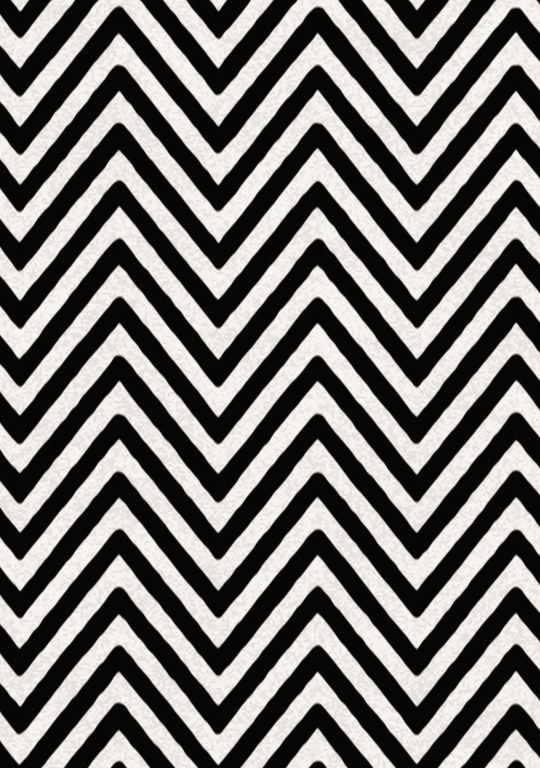
Write a Shadertoy shader that draws this pattern.

```glsl
// Stacked black chevrons on an off-white woven ground.
// A triangle wave shifts evenly spaced bands; each band edge has its own
// corner rounding and a slight hand-cut wobble. Lengths are canvas heights.

const float PERIOD = 0.2585;    // peak to peak across
const float PEAK_X = 0.155;     // first peak from the left
const float SLOPE = 1.25;       // rise over run of the zigzag
const float ROW = 0.07555;      // band to band down
const float THICKNESS = 0.0384; // vertical extent of a black band
const float FIRST_TOP = 0.0898; // top of a band in a valley, from above

const vec3 INK = vec3(0.03, 0.02, 0.02);
const vec3 WOOL_LIGHT = vec3(0.965, 0.955, 0.935);
const vec3 WOOL_SHADE = vec3(0.895, 0.885, 0.865);

float hash(vec2 p) {
    vec3 q = fract(p.xyx * 0.1031);
    q += dot(q, q.yzx + 33.33);
    return fract((q.x + q.y) * q.z);
}

float valueNoise(vec2 p) {
    vec2 cell = floor(p);
    vec2 f = fract(p);
    f = f * f * (3.0 - 2.0 * f);
    float low = mix(hash(cell), hash(cell + vec2(1.0, 0.0)), f.x);
    float high = mix(hash(cell + vec2(0.0, 1.0)), hash(cell + 1.0), f.x);
    return mix(low, high, f.y);
}

// Amount trimmed from a sharp corner to round it within radius r
float cornerTrim(float d, float r) {
    float inside = max(r - d, 0.0);
    return inside * inside / (2.0 * r);
}

// Zigzag height above the valley, with separate peak and valley rounding
float zigzag(float x, float peakRound, float valleyRound) {
    float fromPeak = abs(fract((x - PEAK_X) / PERIOD + 0.5) - 0.5) * PERIOD;
    float fromValley = 0.5 * PERIOD - fromPeak;
    return SLOPE * (fromValley - cornerTrim(fromPeak, peakRound)
                    + cornerTrim(fromValley, valleyRound));
}

// Slow drift plus fine fibre roughness, different along every edge
float edgeWobble(float x, float seed) {
    float drift = valueNoise(vec2(x * 22.0, seed * 7.0)) - 0.5;
    float fibre = valueNoise(vec2(x * 140.0, seed * 7.0 + 3.0)) - 0.5;
    return 0.0026 * drift + 0.0022 * fibre;
}

// Signed distance to the nearest black band; depth runs down from the top
float bandDistance(float x, float depth) {
    float along = depth + zigzag(x, 0.001, 0.001) - FIRST_TOP;
    float row = floor((along + 0.5 * (ROW - THICKNESS)) / ROW);
    float base = FIRST_TOP + row * ROW;
    float seed = 2.0 * row + 20.0;

    // Outer corners of the ink are blunt, inner corners stay crisp
    float top = base - zigzag(x, 0.0085, 0.002) + edgeWobble(x, seed);
    float bottom = base + THICKNESS - zigzag(x, 0.002, 0.005)
                 + edgeWobble(x, seed + 1.0);
    return max(top - depth, depth - bottom) / sqrt(1.0 + SLOPE * SLOPE);
}

// Off-white pile with fine grain and faint broad shading
vec3 woolColour(vec2 p) {
    float grain = valueNoise(p * vec2(300.0, 340.0));
    float patches = valueNoise(p * 18.0);
    float shade = smoothstep(0.3, 0.85, 0.75 * grain + 0.25 * patches);
    return mix(WOOL_LIGHT, WOOL_SHADE, shade);
}

void mainImage(out vec4 fragColor, in vec2 fragCoord) {
    vec2 p = fragCoord / iResolution.y;
    float d = bandDistance(p.x, 1.0 - p.y);

    // Soft pile edge, never narrower than a pixel
    float softness = max(0.0016, 0.75 / iResolution.y);
    float ground = smoothstep(-softness, softness, d);
    vec3 ink = INK + 0.012 * (valueNoise(p * 260.0) - 0.5);
    fragColor = vec4(mix(ink, woolColour(p), ground), 1.0);
}
```
